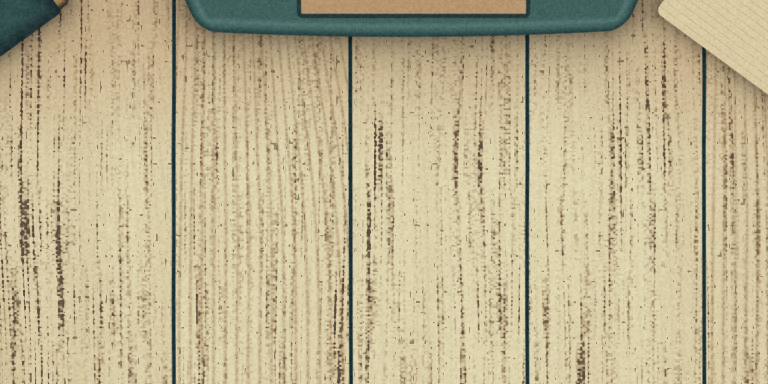
Reproduce this texture procedurally as a Shadertoy shader.

```glsl
// Pale weathered planks seen from above, with a teal tray, a dark book and a ruled
// card along the top edge. Grain is stretched value noise, made darker by worn
// patches; the objects are rounded distance shapes with soft shadows.

float hash(vec2 p) {
    vec3 h = fract(p.xyx * vec3(0.1031, 0.1030, 0.0973));
    h += dot(h, h.yzx + 33.33);
    return fract((h.x + h.y) * h.z);
}

float noise(vec2 p) {
    vec2 i = floor(p), f = fract(p);
    f = f * f * (3.0 - 2.0 * f);
    return mix(mix(hash(i), hash(i + vec2(1, 0)), f.x),
               mix(hash(i + vec2(0, 1)), hash(i + vec2(1, 1)), f.x), f.y);
}

// Soft elliptical patch
float patchAt(vec2 p, vec2 centre, vec2 radius) {
    vec2 d = (p - centre) / radius;
    return exp(-dot(d, d));
}

// Distance to a rounded quadrant, given the distances to its two sides
float roundedCorner(vec2 q, float r) {
    q += r;
    return length(max(q, 0.0)) + min(max(q.x, q.y), 0.0) - r;
}

float cover(float d) {
    float px = 1.0 / iResolution.y;
    return 1.0 - smoothstep(-px, px, d);
}

vec3 planks(vec2 p) {
    const float pitch = 0.46;
    float x = p.x + 0.007 + 0.003 * (noise(vec2(p.x * 2.0, p.y * 5.0)) - 0.5);
    float board = floor(x / pitch);
    float across = x - board * pitch;
    vec2 seed = vec2(board * 37.0, board * 11.0);

    // Paler towards the middle and bottom, warmer at the top and sides
    float light = smoothstep(1.05, 0.5, p.y) - 0.35 * pow(abs(p.x - 1.0), 3.0);
    light += 0.35 * (noise(p * vec2(9.0, 2.5) + seed) - 0.5);
    vec3 col = mix(vec3(0.79, 0.70, 0.55), vec3(0.87, 0.835, 0.685), clamp(light, 0.0, 1.0));

    // Worn areas where the dark wood shows through
    float wear = 0.75 * patchAt(p, vec2(0.10, 0.25), vec2(0.14, 0.42))
               + 0.35 * patchAt(p, vec2(0.06, 0.75), vec2(0.12, 0.25))
               + 0.85 * patchAt(p, vec2(0.89, 0.12), vec2(0.035, 0.28))
               + 0.95 * patchAt(p, vec2(0.985 + 0.06 * (p.y - 0.6), 0.61), vec2(0.022, 0.20))
               + 0.40 * patchAt(p, vec2(1.68, 0.70), vec2(0.12, 0.32))
               + 0.30 * patchAt(p, vec2(1.31, 0.55), vec2(0.07, 0.45));

    // Long fibres, broken up by a fine weave
    vec2 g = vec2(p.x + 0.02 * noise(p * vec2(5.0, 2.0) + seed), p.y);
    float fibre = noise(g * vec2(165.0, 5.0) + seed);
    float strand = noise(g * vec2(70.0, 2.0) + seed + 50.0);
    float weave = noise(p * vec2(150.0, 190.0));
    float threads = 0.45 * fibre + 0.25 * strand + 0.3 * weave;
    col = mix(col, vec3(0.58, 0.47, 0.34), 0.6 * smoothstep(0.5, 0.82, threads + 0.14 * wear));
    col = mix(col, vec3(0.27, 0.22, 0.19), 0.8 * smoothstep(0.70, 0.88, threads + 0.22 * wear));

    // Arched growth rings on every third board
    float rings = mod(board, 3.0) == 1.0 ? 1.0 : 0.15;
    float bend = across + 0.16 * p.y * p.y * (across / pitch - 0.2);
    float ring = 0.5 + 0.5 * cos(bend * 210.0 + 4.0 * noise(p * vec2(6.0, 2.0) + seed));
    col = mix(col, vec3(0.60, 0.47, 0.33), 0.42 * rings * pow(ring, 4.0) * (0.4 + weave));

    // Scattered pits
    float pits = noise(p * vec2(130.0, 75.0) + seed + 9.0);
    col = mix(col, vec3(0.40, 0.32, 0.25), 0.6 * smoothstep(0.89, 0.97, pits));

    // Gap between boards, with a ragged brown edge
    float gap = min(across, pitch - across);
    float ragged = noise(p * vec2(90.0, 110.0));
    col = mix(col, vec3(0.36, 0.29, 0.23), 0.75 * (1.0 - smoothstep(0.002, 0.011, gap + 0.006 * ragged)));
    return mix(col, vec3(0.09, 0.19, 0.22), cover(gap - 0.0036 - 0.0015 * ragged));
}

void mainImage(out vec4 fragColor, in vec2 fragCoord) {
    vec2 p = fragCoord / iResolution.y;
    p.x += 1.0 - 0.5 * iResolution.x / iResolution.y;
    vec3 col = planks(p);

    // Tray: slightly bowed lower edge, lit rim and an inset tan panel
    vec2 t = vec2(abs(p.x - 1.072), p.y - 0.018 * pow((p.x - 1.05) / 0.59, 2.0));
    float tray = roundedCorner(vec2(t.x - 0.545 - 0.45 * (p.y - 0.9), 0.904 - t.y), 0.045);
    col *= 1.0 - 0.38 * exp(-max(tray, 0.0) * 22.0);
    vec3 teal = mix(vec3(0.15, 0.25, 0.26), vec3(0.25, 0.38, 0.36), smoothstep(0.0, 0.018, -tray));
    teal += 0.07 * exp(-pow((tray + 0.028) / 0.008, 2.0));
    col = mix(col, teal, cover(tray));
    float panel = roundedCorner(vec2(abs(p.x - 1.077) - 0.293, 0.964 - p.y), 0.004);
    col = mix(col, vec3(0.15, 0.22, 0.22), cover(panel - 0.011));
    col = mix(col, vec3(0.71, 0.58, 0.43), cover(panel));

    // Book: dark cover with a sliver of pages past its end
    vec2 b = p - vec2(0.161, 0.969);
    vec2 bookSides = vec2(dot(b, vec2(0.809, 0.588)), dot(b, vec2(0.588, -0.809)));
    float book = roundedCorner(bookSides, 0.008);
    float pages = roundedCorner(bookSides - vec2(0.032, -0.008), 0.012);
    col *= 1.0 - 0.4 * exp(-max(min(book, pages), 0.0) * 30.0);
    col = mix(col, mix(vec3(0.20, 0.18, 0.14), vec3(0.62, 0.50, 0.34), smoothstep(0.0, 0.02, -pages)), cover(pages));
    vec3 cloth = mix(vec3(0.12, 0.19, 0.20), vec3(0.20, 0.31, 0.30), smoothstep(0.0, 0.06, -book));
    col = mix(col, cloth + 0.04 * (noise(p * 60.0) - 0.5), cover(book));

    // Card with faint ruled lines along its edge
    vec2 c = p - vec2(1.706, 0.969);
    float inward = dot(c, vec2(0.592, 0.806));
    float card = roundedCorner(vec2(-dot(c, vec2(0.806, -0.592)), -inward), 0.02);
    col *= 1.0 - 0.35 * exp(-max(card, 0.0) * 40.0);
    float rule = smoothstep(0.75, 1.0, cos(inward * 330.0));
    col = mix(col, vec3(0.85, 0.79, 0.64) - 0.05 * rule, cover(card));

    // Fine film grain
    col += 0.06 * (noise(p * 240.0 + 17.0) - 0.5);
    fragColor = vec4(clamp(col, 0.0, 1.0), 1.0);
}
```
